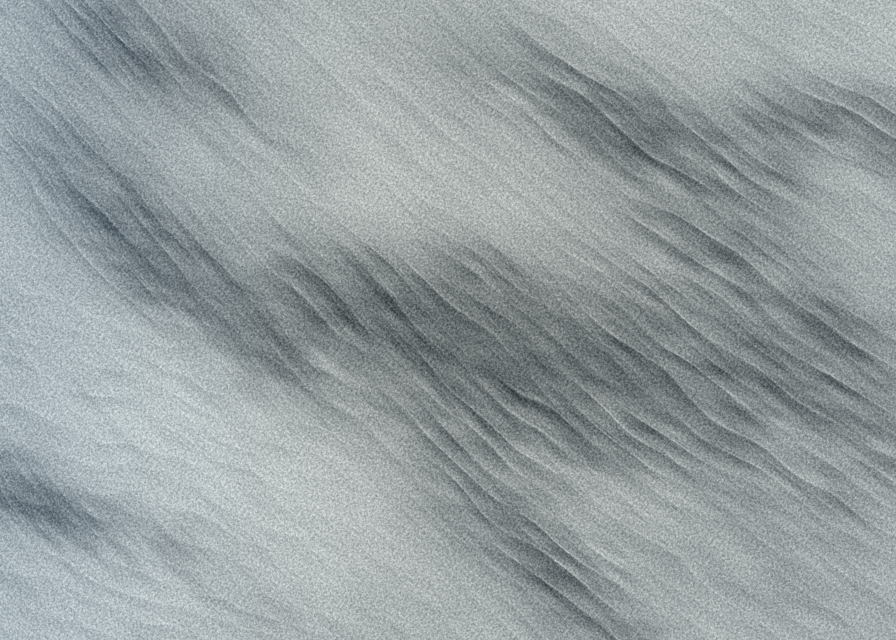
Give the GLSL for this texture, as a Shadertoy shader.

```glsl
// Wind-combed grey sand: broad dark and pale patches, crossed by slanting ripples
// with thin broken crests, feathery cross streaks and a fine grain.
// Patches are warped ellipses; ripples are sawtooth waves bent by gradient noise.

const float BASE_TONE      = 0.694;
const float PATCH_DEPTH    = 1.25;
const float RIPPLE_FREQ    = 26.0;   // ripples per canvas height
const float FINE_FREQ      = 45.0;
const float SHELF_FREQ     = 27.0;
const float FLANK_SHADE    = 0.125;
const float CREST_LIGHT    = 0.085;
const float CREST_WIDTH    = 0.065;  // as a part of one ripple
const float STREAK_AMOUNT  = 0.075;
const float FEATHER_AMOUNT = 0.085;
const float GRAIN_FREQ     = 225.0;
const float GRAIN_AMOUNT   = 0.142;
const vec3 DARK_SAND  = vec3(0.325, 0.358, 0.378);
const vec3 LIGHT_SAND = vec3(0.765, 0.793, 0.793);
const vec3 COOL_TINT  = vec3(-0.018, 0.002, 0.022);
const vec3 WARM_TINT  = vec3(0.010, 0.004, -0.010);

// Patch ellipses: centre and radii, then tilt and darkness (negative is pale).
const int PATCHES = 12;
const vec4 PATCH_SHAPE[PATCHES] = vec4[PATCHES](
    vec4(0.26, 0.60, 0.32, 0.07), vec4(0.70, 0.47, 0.38, 0.12),
    vec4(1.19, 0.42, 0.38, 0.13), vec4(0.86, 0.11, 0.28, 0.075),
    vec4(0.92, 0.84, 0.24, 0.07), vec4(1.31, 0.80, 0.27, 0.06),
    vec4(0.24, 0.91, 0.30, 0.08), vec4(0.05, 0.22, 0.25, 0.05),
    vec4(1.10, 0.66, 0.30, 0.12), vec4(1.10, 0.20, 0.42, 0.18),
    vec4(0.66, 0.68, 0.32, 0.09), vec4(0.46, 0.25, 0.30, 0.12));
const vec2 PATCH_TONE[PATCHES] = vec2[PATCHES](
    vec2(-0.75, 0.15), vec2(-0.35, 0.17), vec2(-0.30, 0.14), vec2(-0.75, 0.14),
    vec2(-0.50, 0.12), vec2(-0.15, 0.14), vec2(-0.50, 0.13), vec2(-0.40, 0.16),
    vec2(-0.55, 0.10), vec2(-0.60, 0.06), vec2(-0.30, -0.05), vec2(-0.70, -0.03));

float hash(ivec2 cell) {
    uvec2 q = uvec2(cell) * uvec2(1597u, 3812u) + 7919u;
    uint h = (q.x ^ (q.y << 7)) * 74707u;
    h = (h ^ (h >> 15)) * 48271u + q.y * 9277u;
    h = (h ^ (h >> 13)) * 69621u;
    return float((h ^ (h >> 16)) & 65535u) / 65536.0;
}

float cornerSlope(ivec2 cell, vec2 offset) {
    float angle = 6.2832 * hash(cell);
    return dot(vec2(cos(angle), sin(angle)), offset);
}

float gradientNoise(vec2 p) {
    ivec2 cell = ivec2(floor(p));
    vec2 f = fract(p);
    vec2 blend = f * f * f * (f * (f * 6.0 - 15.0) + 10.0);
    float low = mix(cornerSlope(cell, f),
                    cornerSlope(cell + ivec2(1, 0), f - vec2(1, 0)), blend.x);
    float high = mix(cornerSlope(cell + ivec2(0, 1), f - vec2(0, 1)),
                     cornerSlope(cell + ivec2(1, 1), f - vec2(1, 1)), blend.x);
    return mix(low, high, blend.y);
}

// How strongly one numbered ripple stands out along its length.
float ripplePresence(float along, float index, float seed) {
    return clamp(0.5 + 1.6 * gradientNoise(vec2(along * 5.5, index * 7.31 + seed)), 0.0, 1.0);
}

// Sawtooth ripple: a flank that darkens up to a thin bright crest.
float ripple(vec2 flow, float freq, float seed) {
    float phase = flow.y * freq
                + 1.1 * gradientNoise(flow * vec2(3.0, 5.0) + seed)
                + 0.45 * gradientNoise(flow * vec2(9.0, 17.0) + seed);
    float index = floor(phase);
    float rise = phase - index;
    float flank = smoothstep(0.15, 0.88, rise) * (1.0 - smoothstep(0.89, 1.0, rise));
    float nearest = floor(phase + 0.5);
    float gap = (phase - nearest) / CREST_WIDTH;
    float crest = exp(-gap * gap);
    return CREST_LIGHT * crest * ripplePresence(flow.x, nearest, seed + 0.2)
         - FLANK_SHADE * flank * ripplePresence(flow.x, index + 1.0, seed);
}

float patchDarkness(vec2 p) {
    float sum = 0.0;
    for (int i = 0; i < PATCHES; i++) {
        vec2 d = p - PATCH_SHAPE[i].xy;
        float c = cos(PATCH_TONE[i].x), s = sin(PATCH_TONE[i].x);
        d = vec2(c * d.x + s * d.y, c * d.y - s * d.x) / PATCH_SHAPE[i].zw;
        sum += PATCH_TONE[i].y * exp(-dot(d, d));
    }
    return PATCH_DEPTH * sum;
}

void mainImage(out vec4 fragColor, in vec2 fragCoord) {
    vec2 p = fragCoord / iResolution.y;

    // Flow space: x runs along the ripples, y across; steep at left, flatter at right.
    vec2 flow = vec2(0.8 * p.x - 0.6 * p.y, p.y + 1.15 * p.x - 0.2 * p.x * p.x);
    float streak = gradientNoise(flow * vec2(5.0, 20.0) + 3.7)
                 + 0.8 * gradientNoise(flow * vec2(13.0, 50.0) + 9.2);
    vec2 across = vec2(p.x, p.y + 0.4 * p.x);
    float feather = gradientNoise(across * vec2(10.0, 32.0) + 61.4)
                  + 0.8 * gradientNoise(across * vec2(22.0, 68.0) + 17.8);

    // Broad patches with edges frayed along the flow
    float fray = gradientNoise(flow * vec2(3.0, 9.0) + 21.3);
    vec2 warped = p + 0.08 * vec2(0.8, -0.6) * (fray + 0.7 * streak)
                + 0.04 * gradientNoise(p * 4.0 + 5.1);
    float darkness = patchDarkness(warped);
    float tone = BASE_TONE - darkness + 0.07 * gradientNoise(p * 2.3 + 14.0);

    // Ripples: main set, finer set, and flat shelves at the lower left
    float relief = 0.3 + 0.7 * smoothstep(0.02, 0.16, darkness);
    float shelf = (1.0 - smoothstep(0.3, 0.8, p.x)) * (1.0 - smoothstep(0.4, 0.65, p.y));
    tone += relief * (1.0 - 0.5 * shelf) * ripple(flow, RIPPLE_FREQ, 2.3);
    tone += 0.45 * relief * ripple(flow + vec2(0.0, 0.15 * flow.x), FINE_FREQ, 31.7);
    tone += 0.4 * shelf * ripple(vec2(1.8 * p.x, p.y + 0.35 * p.x), SHELF_FREQ, 57.1);
    tone += relief * (STREAK_AMOUNT * streak + FEATHER_AMOUNT * feather);

    // Sand grain
    vec2 grainPoint = mat2(0.8, 0.6, -0.6, 0.8) * p * GRAIN_FREQ;
    tone += GRAIN_AMOUNT * (gradientNoise(grainPoint) + gradientNoise(grainPoint * 1.6 + 40.5));

    // Colour: cool at the left, slightly warm in the middle
    float level = (tone - DARK_SAND.r) / (LIGHT_SAND.r - DARK_SAND.r);
    vec3 colour = mix(DARK_SAND, LIGHT_SAND, clamp(level, -0.3, 1.2));
    vec2 fromMiddle = p - vec2(0.8, 0.55);
    colour += COOL_TINT * (1.0 - smoothstep(0.0, 0.6, p.x));
    colour += WARM_TINT * exp(-4.0 * dot(fromMiddle, fromMiddle));
    fragColor = vec4(colour, 1.0);
}
```
